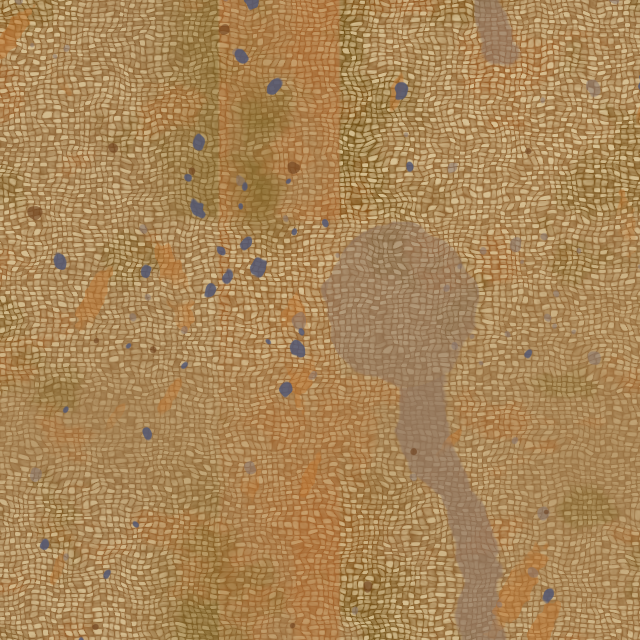
Write a WebGL 1 fragment shader that draws this texture.

```glsl
precision highp float;
uniform vec2 u_resolution;

#define THREADS vec2(98.0, 120.0)
#define CLOTH vec3(0.68, 0.53, 0.33)
#define CREAM vec3(0.86, 0.78, 0.61)
#define GAP_TINT vec3(0.84, 0.76, 0.64)
#define ORANGE vec3(0.74, 0.45, 0.18)
#define OLIVE vec3(0.50, 0.40, 0.10)
#define HAZE vec3(0.67, 0.53, 0.34)
#define MAUVE vec3(0.56, 0.46, 0.39)
#define BLUE vec3(0.32, 0.34, 0.45)
#define RUST vec3(0.42, 0.24, 0.10)
#define EDGE 0.003

float hash(vec2 p) {
  return fract(sin(dot(p, vec2(127.1, 311.7))) * 43758.5453);
}

float noise(vec2 p) {
  vec2 i = floor(p), f = fract(p);
  f = f * f * (3.0 - 2.0 * f);
  return mix(mix(hash(i), hash(i + vec2(1.0, 0.0)), f.x),
             mix(hash(i + vec2(0.0, 1.0)), hash(i + 1.0), f.x), f.y);
}

float fbm(vec2 p) {
  float sum = 0.0, amp = 0.53;
  for (int i = 0; i < 4; i++) {
    sum += amp * noise(p);
    p = p * 2.03 + 17.3;
    amp *= 0.5;
  }
  return sum;
}

float band(float x, float lo, float hi, float soft) {
  return smoothstep(lo - soft, lo + soft, x) * (1.0 - smoothstep(hi - soft, hi + soft, x));
}

float glow(vec2 p, vec2 center, vec2 size) {
  vec2 d = (p - center) / size;
  return exp(-dot(d, d));
}

float segment(vec2 p, vec2 a, vec2 b) {
  vec2 ab = b - a;
  return length(p - a - ab * clamp(dot(p - a, ab) / dot(ab, ab), 0.0, 1.0));
}

// Plain weave: bumps alternate between weft and warp, with uneven threads
float weave(vec2 uv) {
  vec2 p = uv * THREADS;
  p += 0.9 * (vec2(noise(p * 0.45), noise(p * 0.45 + 51.0)) - 0.5);
  p += 1.6 * (vec2(noise(uv * 18.0), noise(uv * 18.0 + 9.0)) - 0.5);
  vec2 cell = floor(p), f = fract(p) - 0.5;
  float weft = mod(cell.x + cell.y, 2.0);
  vec2 q = abs(f) * mix(vec2(2.1, 1.55), vec2(1.5, 2.1), weft);
  float bump = 1.0 - smoothstep(0.45, 1.05, pow(dot(q * q, q), 0.3333));
  float level = mix(0.42, 0.72, weft) + 0.55 * (hash(cell) - 0.4);
  float fibre = noise(p * vec2(2.2, 3.0)) - 0.5;
  return clamp(bump * level + 0.28 * fibre + 0.08, 0.0, 1.0);
}

// Scattered drops, denser around a focus; stretch lengthens them
float drops(vec2 uv, float grid, float seed, float stretch, float sparse, float dense, vec2 focus, vec2 spread) {
  vec2 base = floor(uv * grid);
  float cover = 0.0;
  for (int j = -1; j <= 1; j++) {
    for (int i = -1; i <= 1; i++) {
      vec2 cell = base + vec2(float(i), float(j));
      vec2 key = cell + seed;
      vec2 center = (cell + vec2(hash(key), hash(key + 31.7))) / grid;
      float present = step(hash(key + 77.1), sparse + dense * glow(center, focus, spread));
      float size = hash(key + 13.9);
      float radius = (0.08 + 0.2 * size * size) / grid;
      float angle = 1.6 * (hash(key + 5.3) - 0.5);
      vec2 d = uv - center;
      d = vec2(cos(angle) * d.x - sin(angle) * d.y, sin(angle) * d.x + cos(angle) * d.y);
      d.y /= stretch;
      float dist = length(d) - radius * (0.75 + 0.5 * noise(uv * 110.0));
      cover = max(cover, present * (1.0 - smoothstep(-0.0012, 0.0012, dist)));
    }
  }
  return cover;
}

void main() {
  vec2 uv = gl_FragCoord.xy / u_resolution;
  float cloud = fbm(uv * 5.0 + 3.0);
  float mottle = fbm(uv * 13.0 + 40.0);
  vec2 soft = uv + 0.05 * (vec2(cloud, mottle) - 0.5);

  // Faded cloth and hazy washes
  float ends = max(smoothstep(0.645, 0.67, uv.y), 1.0 - smoothstep(0.1, 0.36, soft.y));
  float haze = glow(soft, vec2(0.12, 0.34), vec2(0.32, 0.09));
  haze = max(haze, glow(soft, vec2(0.92, 0.3), vec2(0.18, 0.24)));
  haze = max(haze, 0.8 * glow(soft, vec2(0.5, 0.34), vec2(0.3, 0.1)));
  vec3 tone = CLOTH * (0.93 + 0.14 * cloud);
  tone = mix(tone, HAZE, 0.7 * haze);

  // Vertical stripes of orange and olive with hard sides
  float panel = band(uv.x, 0.342, 0.531, EDGE);
  tone = mix(tone, ORANGE, panel * (0.2 + 0.35 * ends * smoothstep(0.3, 0.65, mottle)));
  tone = mix(tone, ORANGE, 0.6 * ends * band(uv.x, 0.46, 0.531, 0.01) * smoothstep(0.12, 0.28, abs(uv.y - 0.62)));
  tone = mix(tone, ORANGE, 0.5 * band(uv.x, 0.342, 0.358, EDGE) * smoothstep(0.4, 0.55, uv.y + 0.3 * ends));
  float leftShade = smoothstep(0.18, 0.34, soft.x) * (1.0 - smoothstep(0.339, 0.345, uv.x));
  tone = mix(tone, OLIVE, 0.6 * ends * leftShade);
  float rightShade = smoothstep(0.528, 0.534, uv.x) * (1.0 - smoothstep(0.54, 0.74, soft.x));
  tone = mix(tone, OLIVE, 0.75 * ends * rightShade * smoothstep(0.25, 0.6, mottle));

  // Smears and stains
  float smear = glow(soft, vec2(0.41, 0.74), vec2(0.045, 0.13)) * smoothstep(0.2, 0.5, mottle);
  tone = mix(tone, OLIVE, 0.85 * smear);
  tone = mix(tone, ORANGE, 0.65 * glow(soft, vec2(0.49, 0.17), vec2(0.1, 0.09)));
  tone = mix(tone, ORANGE, 0.5 * smoothstep(0.58, 0.74, fbm(uv * vec2(9.0, 12.0) + 80.0)));
  tone = mix(tone, OLIVE, 0.45 * smoothstep(0.58, 0.74, fbm(uv * 10.0 + 120.0)));

  // Cloth relief, flatter where washes fill the weave
  float relief = 1.0 - 0.45 * haze - 0.3 * smear - 0.35 * ends * max(panel, leftShade);
  float height = mix(0.4, weave(uv), relief * (0.8 + 0.4 * cloud));
  vec3 color = mix(tone * GAP_TINT, mix(tone, CREAM, 0.35 + 0.5 * relief), height);

  // Mauve disc with a winding trail
  float ragged = 0.03 * (fbm(uv * 22.0) - 0.5);
  float disc = length((uv - vec2(0.628, 0.522)) * vec2(1.04, 0.97)) - 0.124;
  float bend = mix(0.752, 0.66, smoothstep(0.14, 0.33, uv.y));
  float trail = max(0.85 * abs(uv.x - bend) - 0.03, uv.y - 0.45);
  float tip = segment(uv, vec2(0.752, 1.03), vec2(0.78, 0.92)) - 0.028;
  float stain = 1.0 - smoothstep(-EDGE, EDGE, min(min(disc, trail), tip) + ragged);
  color = mix(color, MAUVE, stain * mix(0.62, 0.48, step(disc, 0.0)));

  // Paint drops and flicks
  float flicks = drops(uv, 11.0, 90.0, 3.5, 0.1, 0.25, vec2(0.87, 0.1), vec2(0.1));
  color = mix(color, ORANGE, 0.5 * flicks * smoothstep(0.3, 0.55, mottle));
  float grey = drops(uv, 26.0, 20.0, 1.2, 0.05, 0.3, vec2(0.8, 0.58), vec2(0.12, 0.2));
  color = mix(color, MAUVE * vec3(0.93, 1.0, 1.15), 0.5 * grey);
  float rust = drops(uv, 20.0, 55.0, 1.0, 0.035, 0.0, vec2(0.5), vec2(1.0));
  color = mix(color, RUST, 0.6 * rust);
  float blue = drops(uv, 23.0, 7.0, 1.4, 0.035, 0.6, vec2(0.39, 0.66), vec2(0.08, 0.18));
  color = mix(color, BLUE, 0.85 * blue);

  gl_FragColor = vec4(color, 1.0);
}
```
